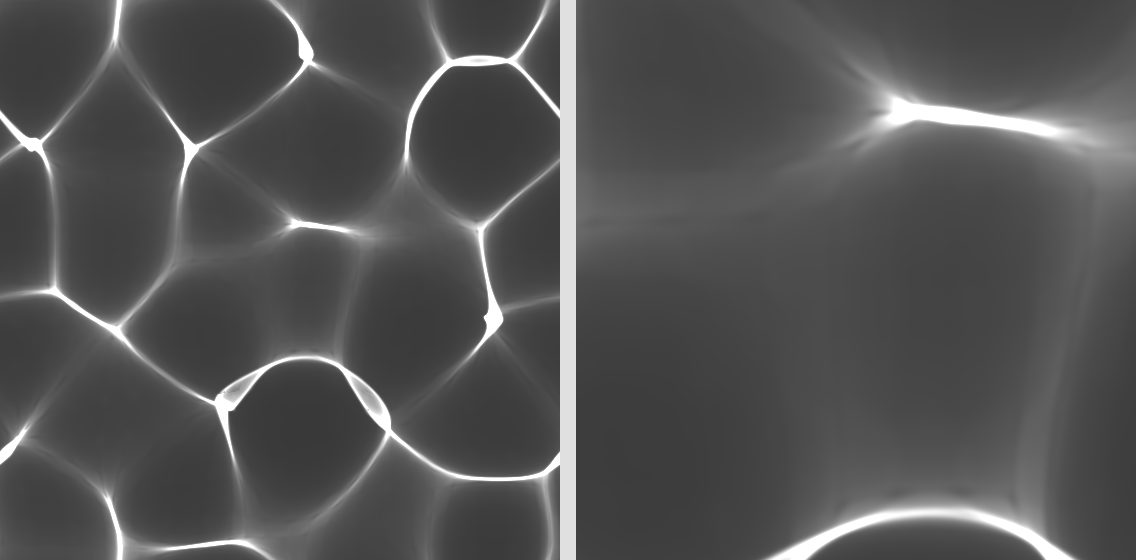
Left: the whole. Right: its middle third, enlarged.
Give the GLSL for this texture, as a three.js fragment shader.

```glsl
// Water caustics: a sheet of light is bent by layered sine waves and lands folded.
// Coarse cells of rays are bent once with their curvature; only cells landing near
// the point are split into Gaussian rays, which pile up in threads and veils.

#define RAYS 96.0       // light rays across the tile
#define STRAIN 0.45     // bending strength of each wave
#define RAY_WIDTH 0.55  // ray radius, in ray steps
#define BLUR 0.15       // softness of the threads, in ray steps
#define SHADE 0.195     // grey without any light
#define GAIN 0.14       // grey added by evenly spread light

varying vec2 vUv;

const float TAU = 6.2831853;
const float CELL = 4.0;  // rays along one side of a cell

// Where a ray lands, with the local stretch and its rate of change
struct Bundle {
  vec2 landing;
  vec3 bend;   // xx, xy, yy
  vec4 curve;  // xxx, xxy, xyy, yyy
};

// One sine wave; whole repeats make it wrap
void addWave(inout Bundle b, vec2 ray, vec2 repeats, float phase) {
  vec2 k = repeats * (TAU / RAYS);
  float angle = dot(k, ray) + phase;
  float height = STRAIN / dot(k, k);
  float s = height * sin(angle);
  float c = height * cos(angle);
  vec3 kk = vec3(k.x * k.x, k.x * k.y, k.y * k.y);
  b.landing += k * c;
  b.bend -= kk * s;
  b.curve -= vec4(kk * k.x, kk.z * k.y) * c;
}

// The water surface: waves in all directions
Bundle bendRay(vec2 ray) {
  Bundle b = Bundle(ray, vec3(1.0, 0.0, 1.0), vec4(0.0));
  addWave(b, ray, vec2(4.0, 1.0), 1.9);
  addWave(b, ray, vec2(3.0, 2.0), 4.4);
  addWave(b, ray, vec2(3.0, 4.0), 0.6);
  addWave(b, ray, vec2(1.0, 3.0), 5.3);
  addWave(b, ray, vec2(-1.0, 4.0), 3.1);
  addWave(b, ray, vec2(-3.0, 4.0), 2.2);
  addWave(b, ray, vec2(-3.0, 2.0), 5.9);
  addWave(b, ray, vec2(-5.0, 1.0), 0.9);
  return b;
}

// Product of a symmetric matrix (xx, xy, yy) and a vector
vec2 stretch(vec3 m, vec2 v) {
  return vec2(dot(m.xy, v), dot(m.yz, v));
}

// Light of one ray, a Gaussian spot stretched by the bending
float raySpot(vec2 offset, vec3 bend) {
  float size = RAY_WIDTH * RAY_WIDTH;
  float soft = BLUR * BLUR;
  float xx = size * dot(bend.xy, bend.xy) + soft;
  float xy = size * bend.y * (bend.x + bend.z);
  float yy = size * dot(bend.yz, bend.yz) + soft;
  float det = xx * yy - xy * xy;
  float dist2 = dot(offset, stretch(vec3(yy, -xy, xx), offset)) / det;
  return exp(-0.5 * dist2) * inversesqrt(det) / TAU;
}

// All rays of one cell, following its curvature
float cellLight(Bundle b, vec2 point) {
  float light = 0.0;
  for (int y = 0; y < 4; y++) {
    for (int x = 0; x < 4; x++) {
      vec2 shift = vec2(float(x), float(y)) - 1.5;
      vec3 turn = b.curve.xyz * shift.x + b.curve.yzw * shift.y;
      vec2 landing = b.landing + stretch(b.bend + 0.5 * turn, shift);
      light += raySpot(point - landing, b.bend + turn);
    }
  }
  return light;
}

void main() {
  vec2 point = vUv * RAYS;

  // Centre the search near the place the light came from
  vec2 drift = bendRay(point).landing - point;
  vec2 centre = floor((point - 0.6 * drift) / CELL + 0.5);

  // Gather the cells around it, without the corners
  float light = 0.0;
  for (int y = -2; y <= 2; y++) {
    for (int x = -2; x <= 2; x++) {
      vec2 step2 = vec2(float(x), float(y));
      if (dot(step2, step2) < 7.0) {
        Bundle b = bendRay((centre + step2) * CELL);
        vec2 away = abs(point - b.landing);
        vec3 wide = abs(b.bend);
        vec2 reach = 3.2 * vec2(wide.x + wide.y, wide.y + wide.z) + 2.0;
        if (away.x < reach.x && away.y < reach.y) {
          light += cellLight(b, point);
        }
      }
    }
  }

  float grey = min(SHADE + GAIN * light, 1.0);
  gl_FragColor = vec4(vec3(grey), 1.0);
}
```
